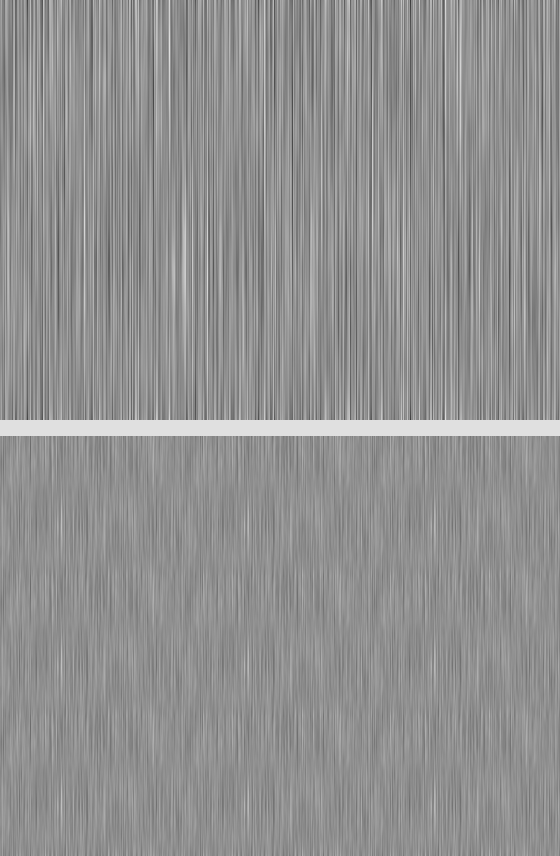
Top: one tile. Bottom: repeated 3 by 3.
This texture is drawn by a Shadertoy shader. Its source:

```glsl
// Brushed grey metal with fine vertical streaks.
// Layers of wrapping gradient noise, narrow in x and long in y, are summed
// into one brightness value; every layer repeats a whole number of times.

const float BASE_GREY = 0.563;
const float STREAK_CONTRAST = 0.225;
const float RIM_BOOST = 0.35;
const float RIM_WIDTH = 0.03;
const float TAU = 6.2831853;

// Integer hash of a lattice cell and a layer seed, from 0 to 1
float hashCell(vec2 cell, float seed) {
    uvec3 k = uvec3(cell, seed) * uvec3(1597u, 51749u, 7919u);
    uint h = k.x ^ (k.y + (k.z << 7));
    h = (h ^ (h >> 15)) * 73244475u;
    h = (h ^ (h >> 16)) * 73244475u;
    h ^= h >> 16;
    return float(h & 65535u) / 65535.0;
}

// Slope of one lattice corner, projected on the offset from that corner
float cornerSlope(vec2 cell, vec2 offset, vec2 period, float seed) {
    float angle = TAU * hashCell(mod(cell, period), seed);
    return dot(vec2(cos(angle), sin(angle)), offset);
}

// Gradient noise that wraps after period cells
float gradientNoise(vec2 p, vec2 period, float seed) {
    vec2 cell = floor(p);
    vec2 f = p - cell;
    vec2 blend = f * f * f * (f * (f * 6.0 - 15.0) + 10.0);
    vec2 right = vec2(1.0, 0.0);
    vec2 up = vec2(0.0, 1.0);
    float low = mix(cornerSlope(cell, f, period, seed),
                    cornerSlope(cell + right, f - right, period, seed), blend.x);
    float high = mix(cornerSlope(cell + up, f - up, period, seed),
                     cornerSlope(cell + 1.0, f - 1.0, period, seed), blend.x);
    return mix(low, high, blend.y);
}

// One layer of streaks: count.x across the canvas, count.y along it
float streaks(vec2 uv, vec2 count, float seed) {
    vec2 shift = fract(seed * vec2(0.618, 0.377));
    return gradientNoise(uv * count + shift, count, seed);
}

// Slightly stronger contrast close to the top and bottom rim
float rimContrast(float y) {
    return 1.0 + RIM_BOOST * exp(-min(y, 1.0 - y) / RIM_WIDTH);
}

void mainImage(out vec4 fragColor, in vec2 fragCoord) {
    vec2 uv = fragCoord / iResolution.xy;

    // Long hairlines, a few wider strokes and faint bands
    float metal = 1.00 * streaks(uv, vec2(383.0, 1.0), 1.0)
                + 0.85 * streaks(uv, vec2(307.0, 2.0), 2.0)
                + 0.50 * streaks(uv, vec2(223.0, 1.0), 3.0)
                + 0.20 * streaks(uv, vec2(97.0, 2.0), 4.0)
                + 0.12 * streaks(uv, vec2(31.0, 2.0), 5.0);

    // Short scratches
    metal += 0.25 * streaks(uv, vec2(349.0, 9.0), 6.0);

    // Widen the extremes into sparse glints and dark grooves
    metal += 0.35 * metal * abs(metal);

    float grey = BASE_GREY + STREAK_CONTRAST * rimContrast(uv.y) * metal;
    fragColor = vec4(vec3(clamp(grey, 0.0, 1.0)), 1.0);
}
```
